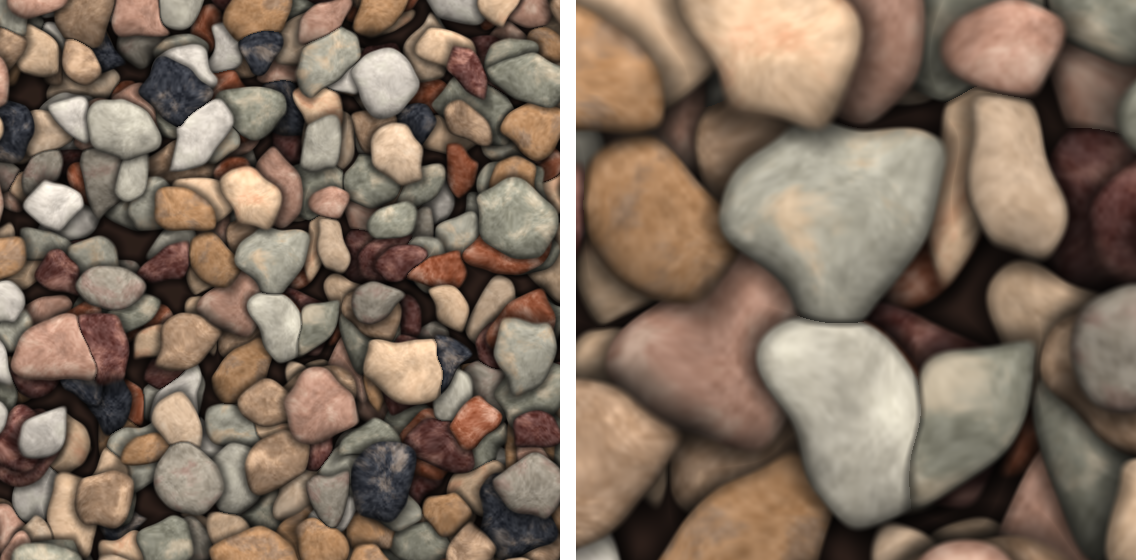
Left, the full canvas; right, a detail of the centre.
Reproduce this texture procedurally as a Shadertoy shader.

```glsl
// Draws a dense bed of overlapping, softly lit river pebbles in mixed earthy colours.

const int LAYERS = 5;
const int FACETS = 6;
const float TAU = 6.2831853;
const vec3 GAP_COLOR = vec3(0.17, 0.12, 0.10);
const vec3 LIGHT_DIR = vec3(0.12, 0.55, 0.83);

// Stone colours; common kinds appear more than once.
const vec3 STONES[14] = vec3[14](
    vec3(0.74, 0.72, 0.65), vec3(0.97, 0.82, 0.67), vec3(0.64, 0.60, 0.54),
    vec3(0.80, 0.61, 0.44), vec3(0.64, 0.37, 0.26), vec3(0.41, 0.26, 0.24),
    vec3(0.24, 0.25, 0.28), vec3(0.90, 0.86, 0.81), vec3(0.82, 0.63, 0.54),
    vec3(0.92, 0.78, 0.64), vec3(0.62, 0.61, 0.54), vec3(0.80, 0.77, 0.70),
    vec3(0.70, 0.57, 0.46), vec3(0.87, 0.75, 0.63));

float hash(vec2 p) {
    return fract(sin(dot(p, vec2(127.1, 311.7))) * 43758.5453);
}

vec2 hash2(vec2 p) {
    return vec2(hash(p), hash(p + 57.3));
}

float noise(vec2 p) {
    vec2 i = floor(p);
    vec2 f = fract(p);
    f = f * f * (3.0 - 2.0 * f);
    float low = mix(hash(i), hash(i + vec2(1.0, 0.0)), f.x);
    float high = mix(hash(i + vec2(0.0, 1.0)), hash(i + 1.0), f.x);
    return mix(low, high, f.y);
}

float fbm(vec2 p) {
    float sum = 0.0;
    float weight = 0.5;
    for (int i = 0; i < 4; i++) {
        sum += weight * noise(p);
        p = p * 2.03 + 11.7;
        weight *= 0.5;
    }
    return sum / 0.9375;
}

mat2 rotation(float angle) {
    float c = cos(angle);
    float s = sin(angle);
    return mat2(c, -s, s, c);
}

// Rounded random polygon: xy = outward slope, z = distance relative to the radius.
vec3 pebble(vec2 p, vec2 seed, float roundness) {
    vec2 slope = vec2(0.0);
    float total = 0.0;
    for (int i = 0; i < FACETS; i++) {
        vec2 r = hash2(seed + float(i) * 3.17);
        float angle = TAU * (float(i) + 0.8 * r.x) / float(FACETS);
        vec2 dir = vec2(cos(angle), sin(angle));
        float weight = exp((dot(p, dir) - mix(0.72, 1.08, r.y)) / roundness);
        slope += dir * weight;
        total += weight;
    }
    return vec3(slope / total, roundness * log(total));
}

// Surface colour with mottling, hue drift and fine grain.
vec3 stoneColor(vec2 uv, vec2 seed) {
    int kind = int(hash(seed + 4.4) * 14.0);
    vec3 base = STONES[kind];
    vec2 shift = hash2(seed + 8.1) * 20.0;
    float mottle = fbm(uv * 36.0 + shift);
    float grain = 0.6 * noise(uv * 130.0 + shift) + 0.4 * noise(uv * 230.0 + shift);
    vec3 tint = STONES[(kind + 3) % 14];
    vec3 color = mix(base, tint, 0.4 * smoothstep(0.45, 0.8, mottle));
    float darkness = 1.0 - dot(base, vec3(0.333));
    color *= 0.74 + 0.52 * mottle;
    color += (grain - 0.5) * mix(0.13, 0.34, darkness * darkness);
    return color * mix(0.86, 1.06, hash(seed + 6.6));
}

vec3 shadeStone(vec3 albedo, vec2 slope, float depth) {
    float tilt = pow(1.0 - clamp(depth / 0.65, 0.0, 1.0), 1.6);
    vec2 lean = slope * tilt * 0.95;
    vec3 normal = vec3(lean, sqrt(max(1.0 - dot(lean, lean), 0.0)));
    float light = 0.46 + 0.64 * max(dot(normal, LIGHT_DIR), 0.0);
    float rim = mix(0.72, 1.0, smoothstep(0.0, 0.14, depth));
    return albedo * light * rim;
}

// Paints one scattered layer of pebbles and its contact shadow over the colour below.
vec3 paintLayer(vec3 below, vec2 uv, float cellSize, float presence, float level, float id) {
    vec2 p = uv / cellSize + id * vec2(7.37, 3.71);
    vec2 home = floor(p);
    float nearest = 9.0;
    float second = 9.0;
    vec3 surface = vec3(0.0);
    vec2 stoneSeed = vec2(0.0);
    for (int y = -1; y <= 1; y++) {
        for (int x = -1; x <= 1; x++) {
            vec2 cell = home + vec2(x, y);
            vec2 seed = cell + id * 19.3;
            if (hash(seed + 2.2) > presence) continue;
            vec2 size = mix(0.38, 0.66, hash(seed + 1.3)) * vec2(1.0, mix(0.58, 0.96, hash(seed + 5.9)));
            mat2 turn = rotation(TAU * hash(seed + 9.7));
            vec2 local = turn * (p - cell - mix(vec2(0.22), vec2(0.78), hash2(seed)));
            vec3 shape = pebble(local / size, seed, mix(0.08, 0.2, hash(seed + 3.8)));
            float dist = shape.z * size.y;
            second = min(second, max(dist, nearest));
            if (dist < nearest) {
                nearest = dist;
                surface = vec3(shape.xy * turn, shape.z);
                stoneSeed = seed;
            }
        }
    }
    vec3 stone = shadeStone(stoneColor(uv, stoneSeed), surface.xy, -surface.z) * level;
    stone *= mix(0.6, 1.0, smoothstep(0.0, 0.05, second - nearest));
    vec3 shadowed = below * mix(0.42, 1.0, smoothstep(-0.02, 0.12, nearest));
    return mix(stone, shadowed, smoothstep(-0.016, 0.016, nearest));
}

void mainImage(out vec4 fragColor, in vec2 fragCoord) {
    vec2 uv = fragCoord / iResolution.y;
    vec2 wobble = vec2(noise(uv * 24.0), noise(uv * 24.0 + 31.0)) - 0.5;
    vec2 warped = uv + 0.018 * wobble;
    vec3 color = GAP_COLOR;
    for (int i = 0; i < LAYERS; i++) {
        float height = float(i) / float(LAYERS - 1);
        float cellSize = mix(0.105, 0.125, hash(vec2(i, 2.0)));
        color = paintLayer(color, warped, cellSize, mix(0.95, 0.55, height), mix(0.78, 1.04, height), float(i) + 1.0);
    }
    fragColor = vec4(clamp(color, 0.0, 1.0), 1.0);
}
```
